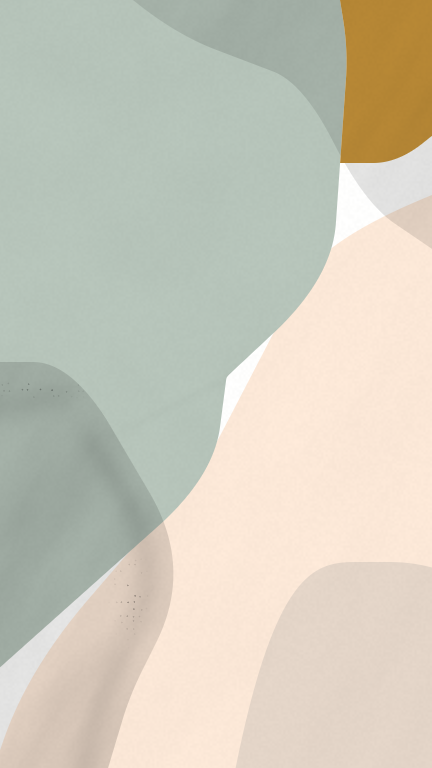
A Shadertoy shader for this background:

```glsl
#define PAPER vec3(0.995, 0.995, 0.992)
#define PEACH vec3(0.985, 0.908, 0.843)
#define SAGE vec3(0.714, 0.768, 0.728)
#define OCHRE vec3(0.705, 0.522, 0.205)
#define VEIL_TOP 0.89
#define VEIL_LEFT 0.875
#define VEIL_CORNER vec3(0.905, 0.918, 0.928)
#define GRAIN 0.018
#define CREASE 0.07
#define CANVAS vec2(4.32, 7.68)

float hash(vec2 p) {
    p = fract(p * vec2(0.1031, 0.1137));
    p += dot(p, p.yx + 33.33);
    return fract((p.x + p.y) * p.x * 37.0);
}

float noise(vec2 p) {
    vec2 i = floor(p), f = fract(p);
    f = f * f * (3.0 - 2.0 * f);
    return mix(mix(hash(i), hash(i + vec2(1, 0)), f.x),
               mix(hash(i + vec2(0, 1)), hash(i + vec2(1, 1)), f.x), f.y);
}

float fbm(vec2 p) {
    float sum = 0.0, amp = 0.5;
    for (int i = 0; i < 4; i++) {
        sum += amp * noise(p);
        p = p * 2.03 + 7.1;
        amp *= 0.5;
    }
    return sum;
}

// Unit slope that sets in gradually around t = 0 over the given width
float bend(float t, float width) {
    float u = clamp(t + 0.5 * width, 0.0, width);
    return 0.5 * u * u / width + max(t - 0.5 * width, 0.0);
}

// Antialiased coverage of the region where f is negative
float cover(float f) {
    return clamp(0.5 - f / max(length(vec2(dFdx(f), dFdy(f))), 1e-5), 0.0, 1.0);
}

float bump(float d, float width) {
    return exp(-d * d / (width * width));
}

// Outlines: a straight line bent a few times
float sageEdge(float y) {
    return 3.40 + 0.16 * y - 0.23 * bend(y - 0.5, 0.6) - bend(y - 2.784, 1.1)
         + 0.94 * bend(y - 3.77, 0.05) - 0.99 * bend(y - 4.767, 1.0);
}

float peachEdge(float y) {
    return 9.195 - 2.5 * y + 1.98 * bend(y - 2.388, 0.9)
         - 0.34 * bend(y - 4.62, 0.6) + 0.51 * bend(y - 6.69, 1.4);
}

float topVeilEdge(float x) {
    return 0.8 * (x - 1.33) - 0.42 * bend(x - 1.764, 0.8)
         + 1.57 * bend(x - 3.03, 0.6) - 1.27 * bend(x - 3.647, 0.6);
}

float leftVeilSide(float y) {
    return 1.45 + 0.588 * (y - 4.85) - 1.088 * bend(y - 5.677, 1.5)
         + 0.2 * bend(y - 6.95, 0.5);
}

float leftVeilTop(float x) {
    return 3.62 + 1.7 * bend(x - 0.729, 0.8);
}

float cornerTop(float x) {
    return 5.62 + 1.07 * pow(max(3.6 - x, 0.0), 3.0) + 0.25 * bend(x - 4.1, 0.4);
}

void mainImage(out vec4 fragColor, in vec2 fragCoord) {
    // Canvas coordinates with y running downwards
    vec2 uv = fragCoord / iResolution.xy;
    vec2 p = vec2(uv.x, 1.0 - uv.y) * CANVAS;

    // Coverage of each shape
    float side = leftVeilSide(p.y);
    float sage = cover(p.x - sageEdge(p.y));
    float peach = cover(peachEdge(p.y) - p.x);
    float topVeil = cover(p.y - topVeilEdge(p.x));
    float leftVeil = cover(max(p.x - side, leftVeilTop(p.x) - p.y));
    float corner = cover(cornerTop(p.x) - p.y);
    float ochre = cover(p.y - 1.63 + 0.8 * bend(p.x - 3.98, 0.5)) * (1.0 - sage);

    // Paper texture: wash, slanted streaks and fine grain
    float wash = fbm(p * 1.6) - 0.47;
    float streaks = fbm(vec2(p.x * 2.4 + p.y * 1.5, p.y * 0.6 - p.x * 0.4)) - 0.47;
    float grain = noise(p * 45.0) - 0.5;

    // Opaque layers
    vec3 peachTone = PEACH * (1.0 + 0.025 * streaks);
    float sageCrease = bump(p.y - 4.33 + 0.5 * (p.x - 1.2), 0.05) * smoothstep(0.9, 1.5, p.x);
    vec3 sageTone = SAGE * (1.0 + 0.03 * wash - 0.015 * sageCrease);
    vec3 color = mix(PAPER, peachTone, peach);
    color *= mix(vec3(1), VEIL_CORNER, corner);
    color = mix(color, sageTone, sage);

    // Translucent veils with soft folds
    color *= mix(1.0, VEIL_TOP + 0.06 * streaks, topVeil);
    float fold = bump(p.x - side + 0.27, 0.15) * smoothstep(3.9, 4.8, p.y);
    float smudge = bump(p.y - 4.08 + 0.2 * p.x, 0.16) * (1.0 - smoothstep(0.5, 1.1, p.x));
    float leftTone = VEIL_LEFT + 0.09 * streaks - CREASE * (fold + 0.8 * smudge);
    color *= mix(1.0, leftTone, leftVeil);
    color = mix(color, OCHRE * (1.0 + 0.09 * streaks), ochre);

    // Scattered specks along the folds
    vec2 cell = floor(p * 16.0);
    vec2 offset = 0.3 + 0.4 * vec2(hash(cell + 3.7), hash(cell + 9.2));
    float speck = 1.0 - smoothstep(0.08, 0.2, length(fract(p * 16.0) - offset));
    float zone = bump(p.x - 1.3, 0.12) * bump(p.y - 5.95, 0.3)
               + bump(p.x - 0.4, 0.35) * bump(p.y - 3.88, 0.08);
    color *= 1.0 - 0.3 * speck * step(0.6, hash(cell)) * zone * leftVeil;

    color *= 1.0 + GRAIN * grain;
    fragColor = vec4(clamp(color, 0.0, 1.0), 1.0);
}
```
